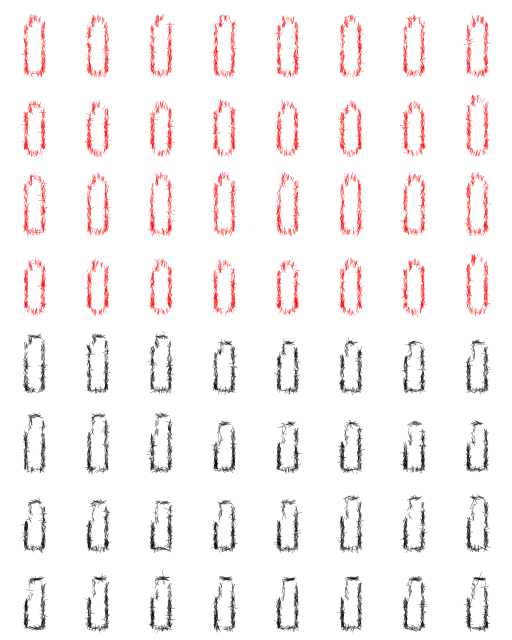
Write a WebGL 2 fragment shader that draws this pattern.

```glsl
#version 300 es
precision highp float;
// Eight by eight grid of tall sketchy outlines, four red rows above four black rows.

#define UNITS 768.0               // design units in the canvas height
#define PITCH vec2(75.9, 95.1)    // spacing of the outlines
#define FIRST vec2(41.5, 88.0)    // base of the first outline, from top left
#define GRID 8
#define STROKES 200               // pen strokes per outline
#define HALF_WIDTH 10.3           // centre to side wall
#define NODE 5.0                  // spacing of stroke clumps
#define PEN 0.38                  // half width of a stroke
#define INK_ALPHA 0.42
#define RED vec3(1.0, 0.0, 0.0)
#define BLACK vec3(0.0)

uniform vec2 u_resolution;
out vec4 fragColor;

// Integer hash: three values in 0..1
vec3 hash3(ivec3 seed) {
  uvec3 v = uvec3(seed) * 1664525u + 1013904223u;
  v.x += v.y * v.z; v.y += v.z * v.x; v.z += v.x * v.y;
  v ^= v >> 16u;
  v.x += v.y * v.z; v.y += v.z * v.x; v.z += v.x * v.y;
  return vec3(v >> 8u) / 16777216.0;
}

float segmentDistance(vec2 p, vec2 centre, vec2 halfSpan) {
  vec2 d = p - centre;
  float t = clamp(dot(d, halfSpan) / max(dot(halfSpan, halfSpan), 1e-4), -1.0, 1.0);
  return length(d - halfSpan * t);
}

// Height of an outline above its base
float outlineHeight(ivec2 cell, float vary) {
  if (cell.y < 4) {
    if (cell.y % 2 == 0) return 66.0 + vary;
    return 57.0 + 3.0 * vary + (cell.x == GRID - 1 ? 6.0 : 0.0);
  }
  if (cell.y < 6) return cell.x < 3 ? 64.5 : 57.0 - 2.0 * float(cell.y - 4);
  if (cell.y == 6) return cell.x < 5 ? 56.0 : 61.0;
  return 58.5 + vary;
}

// Clump on a vertical run, denser toward its foot
float runNode(float low, float high, float u) {
  float count = max(1.0, floor((high - low) / NODE + 0.5));
  return mix(low, high, (floor(pow(u, 1.25) * count) + 0.5) / count);
}

// Ink density of one outline built from many short strokes
float outlineInk(vec2 p, ivec2 cell, float pixel) {
  bool red = cell.y < 4;
  bool tapered = red && cell.y % 2 == 1;
  float age = float((cell.y - 4) * GRID + cell.x);
  float height = outlineHeight(cell, hash3(ivec3(cell, 977)).x);
  float notch = red ? 10.0 : mix(9.0, 24.0, clamp(age / 11.0, 0.0, 1.0));
  float wallFoot = tapered ? 5.0 : 1.5;
  float bare = 1.0;

  for (int i = 0; i < STROKES; i++) {
    float part = (float(i) + 0.5) / float(STROKES);
    vec3 a = hash3(ivec3(cell, i));
    vec3 b = hash3(ivec3(cell + 31, i + 503));
    vec2 centre;
    vec2 span = vec2((b.x - 0.5) * 3.2, 1.2 + 2.8 * b.y);
    float weight = INK_ALPHA;

    if (part < 0.37) {            // left wall
      centre = vec2(-HALF_WIDTH, runNode(wallFoot, height - notch, a.x));
    } else if (part < 0.77) {     // right wall
      centre = vec2(HALF_WIDTH, runNode(wallFoot, height - 6.0, a.x));
    } else if (part < 0.87) {     // bottom edge
      float slot = floor(a.x * 4.0) - 1.5;
      centre = vec2(slot * NODE, tapered ? abs(slot) * 2.2 - 2.0 : 0.0);
      if (!red && b.z < 0.4) span = vec2(4.0, (b.y - 0.5) * 5.0);
    } else if (part < 0.93) {     // inner stub over the left shoulder
      centre = vec2(-NODE, runNode(height - notch, height - 1.0, a.x));
    } else {                      // cap
      float slot = floor(a.x * 3.0);
      centre = vec2(-4.5 + slot * 5.0, height);
      if (!red) {
        float stretch = cell.y == 7 ? 7.5 : 4.5;
        span = vec2(stretch * (0.4 + 0.6 * b.x), (b.y - 0.5) * 5.0);
        centre.x = mix(centre.x, 3.0, cell.y == 7 ? 0.8 : 0.2);
      } else if (slot > 1.0) {
        centre.y -= 2.5;
      }
    }
    centre += (vec2(a.y, a.z) - 0.5) * vec2(3.4, 3.0);
    if (b.z > 0.95) span = vec2(span.y, span.x) * 1.2;   // stray hairs

    float d = segmentDistance(p, centre, span);
    bare *= 1.0 - weight * clamp(0.5 + (PEN - d) / pixel, 0.0, 1.0);
  }
  return 1.0 - bare;
}

void main() {
  float pixel = UNITS / u_resolution.y;
  vec2 p = gl_FragCoord.xy * pixel;
  p.y = UNITS - p.y;              // rows count from the top

  vec2 index = floor((p - FIRST + vec2(0.5, 0.9) * PITCH) / PITCH);
  ivec2 cell = ivec2(clamp(index, 0.0, float(GRID - 1)));
  vec2 local = p - FIRST - vec2(cell) * PITCH;
  local.y = -local.y;

  float ink = 0.0;
  bool nearOutline = abs(local.x) < 19.0 && local.y > -12.0 && local.y < 80.0;
  if (nearOutline) ink = outlineInk(local, cell, pixel);
  fragColor = vec4(mix(vec3(1.0), cell.y < 4 ? RED : BLACK, ink), 1.0);
}
```
